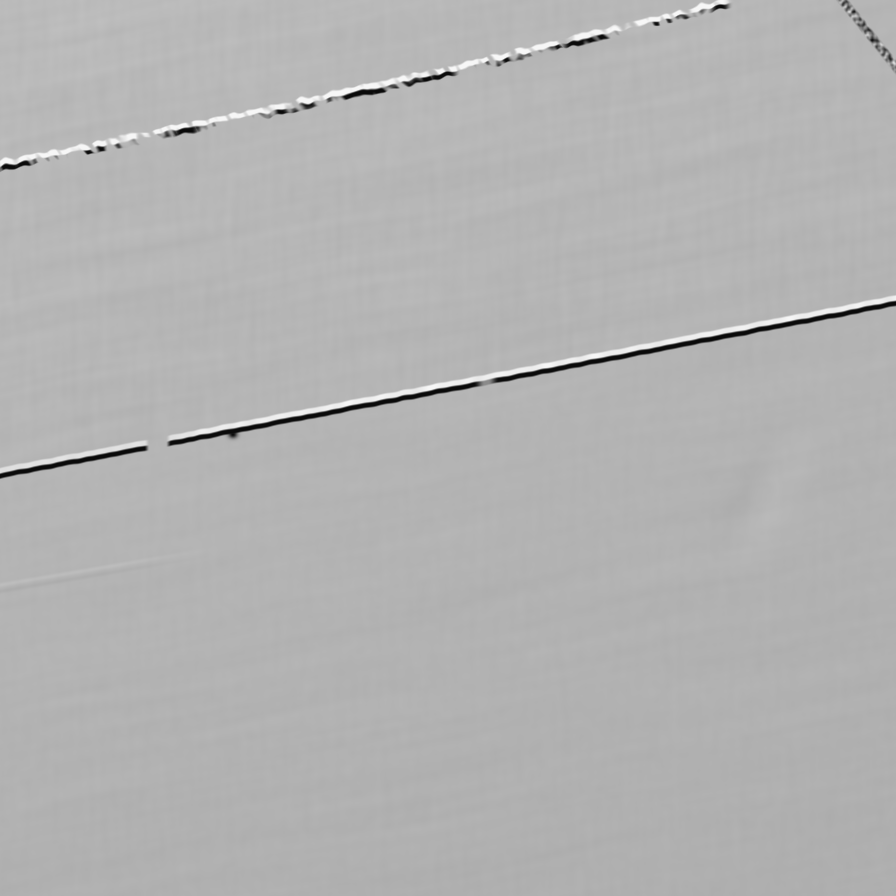
A WebGL 1 fragment shader for this texture map:

```glsl
precision highp float;
uniform vec2 u_resolution;

const float SLOPE = 0.1925;
const vec3 SHADOW_GREY = vec3(0.685);
const vec3 LIGHT_GREY = vec3(0.735);
const vec3 GROOVE = vec3(0.04);
const vec3 HIGHLIGHT = vec3(0.97);

vec2 hashGradient(vec2 cell) {
  vec2 q = vec2(dot(cell, vec2(127.1, 311.7)), dot(cell, vec2(269.5, 183.3)));
  return fract(sin(q) * 43758.545) * 2.0 - 1.0;
}

float gradientNoise(vec2 p) {
  vec2 i = floor(p);
  vec2 f = fract(p);
  vec2 w = f * f * f * (f * (f * 6.0 - 15.0) + 10.0);
  vec2 e = vec2(1.0, 0.0);
  float bottom = mix(dot(hashGradient(i), f),
                     dot(hashGradient(i + e.xy), f - e.xy), w.x);
  float top = mix(dot(hashGradient(i + e.yx), f - e.yx),
                  dot(hashGradient(i + e.xx), f - e.xx), w.x);
  return mix(bottom, top, w.y);
}

// Soft stripe around zero distance
float stripe(float d, float halfWidth, float soft) {
  return 1.0 - smoothstep(halfWidth - soft, halfWidth + soft, abs(d));
}

// One inside the interval, fading at both ends
float span(float x, float start, float end, float soft) {
  return smoothstep(start - soft, start + soft, x)
       * (1.0 - smoothstep(end - soft, end + soft, x));
}

float blob(vec2 p, vec2 centre, vec2 radius) {
  vec2 q = (p - centre) / radius;
  return exp(-dot(q, q));
}

// Brushed relief: long slanted streaks and fine upright ripples
float brushedRelief(vec2 p, float across, float upper) {
  float warp = gradientNoise(p * 5.0) * 0.012;
  float streaks = gradientNoise(vec2(p.x * 3.0, (across + warp) * 48.0));
  streaks += 0.7 * gradientNoise(vec2(p.x * 6.0 + 9.0, (across + warp) * 105.0));
  float ripples = gradientNoise(vec2(p.x * 115.0, p.y * 14.0));
  float grain = gradientNoise(p * 75.0);
  return streaks * mix(0.013, 0.021, upper)
       + ripples * mix(0.008, 0.015, upper) + grain * 0.009;
}

// Lit edge above a dark groove
vec3 embossedLine(vec3 base, float d, float lit, float dark, float soft) {
  base = mix(base, HIGHLIGHT, lit * stripe(d - 0.0033, 0.0030, soft));
  return mix(base, GROOVE, dark * stripe(d + 0.0027, 0.0027, soft));
}

void main() {
  vec2 p = gl_FragCoord.xy / u_resolution;
  float soft = max(0.0014, 0.7 / u_resolution.y);
  float across = p.y - SLOPE * p.x;
  float upper = smoothstep(0.44, 0.50, across);

  // Broad shading and surface relief
  float shade = 0.16 + 0.62 * p.y - 0.20 * p.x + 0.12 * (1.0 - p.x) * p.y;
  vec3 color = mix(SHADOW_GREY, LIGHT_GREY, clamp(shade, 0.0, 1.0));
  color += brushedRelief(p, across, upper);

  // Faint scratches at the left and a soft swelling at the right
  float scratchY = p.y - 0.347 - 0.17 * p.x;
  float scratchFade = 1.0 - smoothstep(0.10, 0.26, p.x);
  color += 0.035 * scratchFade * stripe(scratchY, 0.002, 0.002);
  color -= 0.025 * scratchFade * stripe(scratchY + 0.007, 0.002, 0.002);
  vec2 leaning = vec2(p.x - 0.45 * (p.y - 0.44), p.y);
  color += 0.022 * blob(leaning, vec2(0.865, 0.445), vec2(0.025, 0.06));
  color -= 0.014 * blob(leaning, vec2(0.825, 0.45), vec2(0.018, 0.06));

  // Long middle line with a gap and a weak spot
  float wobble = 0.0014 * gradientNoise(vec2(p.x * 75.0, 2.3));
  float lineD = across - 0.4714 + wobble;
  float present = 1.0 - span(p.x, 0.164, 0.188, 0.003);
  float weak = 1.0 - 0.75 * span(p.x, 0.535, 0.551, 0.006);
  float litWear = 0.88 + 0.35 * gradientNoise(vec2(p.x * 55.0, 7.1));
  litWear *= mix(0.75, 1.0, smoothstep(0.15, 0.3, p.x));
  color = embossedLine(color, lineD, present * clamp(litWear, 0.0, 1.0),
                       present * weak, soft);
  color = mix(color, GROOVE, blob(p, vec2(0.260, 0.515), vec2(0.005, 0.004)));

  // Ragged upper line with broken grooves
  float along = p.x / 0.81;
  float curveY = 0.8145 + 0.2235 * p.x - 0.026 * along * (1.0 - along);
  float ragged = 0.0055 * gradientNoise(vec2(p.x * 85.0, p.y * 45.0));
  float upperD = p.y - curveY + ragged;
  float extent = 1.0 - smoothstep(0.806, 0.820, p.x);
  float chips = gradientNoise(vec2(p.x * 95.0 + p.y * 50.0, p.y * 55.0));
  float clumps = gradientNoise(vec2(p.x * 17.0, 4.6));
  float lit = extent * smoothstep(-0.32, 0.12, chips + 0.08);
  float dark = smoothstep(-0.05, 0.30, chips * 0.7 + clumps * 0.8 + 0.08);
  dark = max(dark, span(p.x, 0.195, 0.220, 0.006));
  dark = max(dark, span(p.x, 0.480, 0.508, 0.006));
  dark = max(dark, span(p.x, 0.630, 0.652, 0.006));
  dark = max(dark, span(p.x, 0.795, 0.815, 0.006));
  dark = max(dark, span(p.x, 0.002, 0.020, 0.004));
  color = embossedLine(color, upperD, lit, extent * dark, soft);

  // Speckled thin line in the upper right corner
  float cornerD = dot(p - vec2(0.94, 1.0), normalize(vec2(1.25, 1.0)));
  float speckle = gradientNoise(p * vec2(210.0, 190.0));
  float cornerMask = stripe(cornerD, 0.0045, 0.002);
  color = mix(color, vec3(0.40 + 1.1 * speckle), 0.75 * cornerMask);

  gl_FragColor = vec4(clamp(color, 0.0, 1.0), 1.0);
}
```
